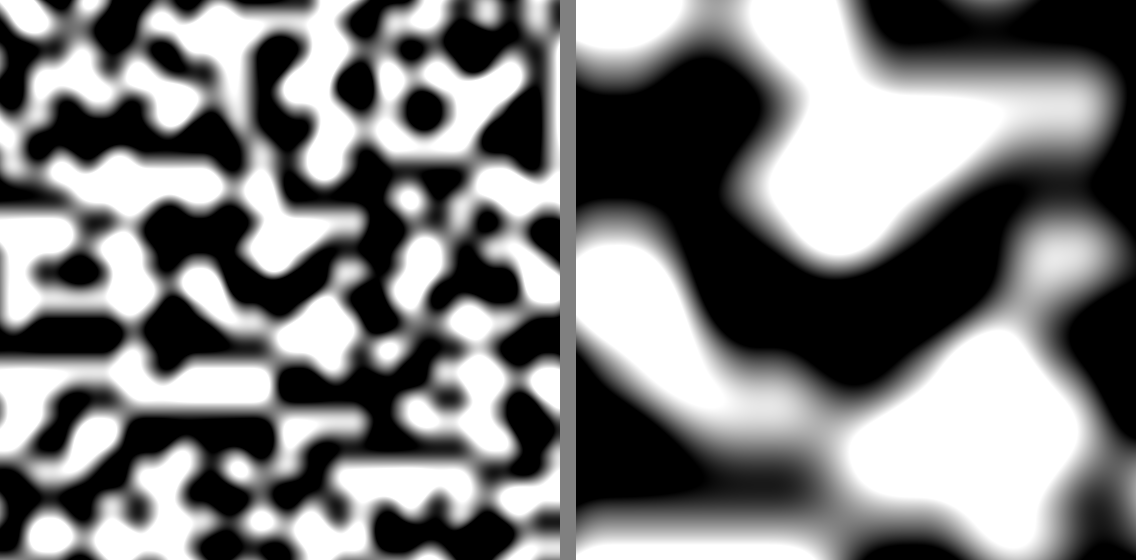
Left, the full canvas; right, a detail of the centre.
Write a Shadertoy shader that draws this texture.

```glsl
const float CELLS = 11.22;    // lattice cells along the canvas height
const float CONTRAST = 2.75;  // steepness of the ramp from dark to light
const vec3 DARK = vec3(0.0);
const vec3 LIGHT = vec3(1.0);

// Integer hash of a lattice point, mapped to 0..1
float hash(ivec2 p, uint seed) {
    uint h = uint(p.x) * 374761393u + uint(p.y) * 668265263u + seed * 2246822519u;
    h = (h ^ (h >> 15)) * 2246822519u;
    h = (h ^ (h >> 13)) * 3266489917u;
    h ^= h >> 16;
    return float(h >> 8) / 16777216.0;
}

// Lattice gradient: long diagonals mixed with unit axis directions
vec2 latticeGradient(ivec2 p, uint seed) {
    float kind = hash(p, seed);
    vec2 side = vec2(hash(p, seed + 1u), hash(p, seed + 2u));
    vec2 diagonal = mix(vec2(-1.0), vec2(1.0), step(0.5, side));
    if (kind < 0.375) return diagonal;
    return kind < 0.65 ? vec2(diagonal.x, 0.0) : vec2(0.0, diagonal.y);
}

// Contribution of one cell corner
float cornerValue(ivec2 cell, vec2 local, ivec2 corner, uint seed) {
    return dot(latticeGradient(cell + corner, seed), local - vec2(corner));
}

// Gradient noise with quintic interpolation, centred on zero
float gradientNoise(vec2 p, uint seed) {
    ivec2 cell = ivec2(floor(p));
    vec2 f = fract(p);
    vec2 fade = f * f * f * (f * (f * 6.0 - 15.0) + 10.0);
    float lower = mix(cornerValue(cell, f, ivec2(0, 0), seed),
                      cornerValue(cell, f, ivec2(1, 0), seed), fade.x);
    float upper = mix(cornerValue(cell, f, ivec2(0, 1), seed),
                      cornerValue(cell, f, ivec2(1, 1), seed), fade.x);
    return mix(lower, upper, fade.y);
}

// Soft threshold around zero
float softThreshold(float value, float contrast) {
    return clamp(0.5 + contrast * value, 0.0, 1.0);
}

void mainImage(out vec4 fragColor, in vec2 fragCoord) {
    vec2 uv = fragCoord / iResolution.y;
    float noise = gradientNoise(uv * CELLS, 7u);
    fragColor = vec4(mix(DARK, LIGHT, softThreshold(noise, CONTRAST)), 1.0);
}
```
